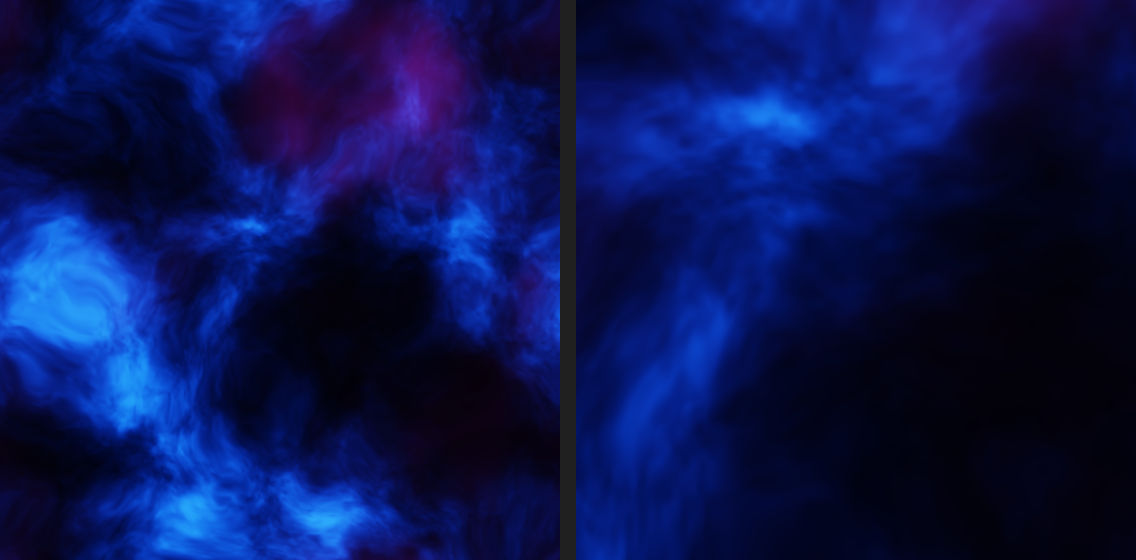
Left, the full canvas; right, a detail of the centre.
Give the GLSL for this texture, as a Shadertoy shader.

```glsl
// Tiling nebula: glowing blue gas clouds and faint purple haze over dark space.

const float TAU = 6.28319;

vec2 hash2(vec2 p) {
    vec3 q = fract(p.xyx * vec3(0.1031, 0.1030, 0.0973));
    q += dot(q, q.yzx + 33.33);
    return fract((q.xx + q.yz) * q.zy);
}

// Soft cellular noise: random values blended around jittered cell points.
// Wraps after `cells` cells; two independent channels in -1..1.
vec2 cellNoise(vec2 uv, float cells) {
    vec2 p = uv * cells;
    vec2 home = floor(p);
    vec2 sum = vec2(0.0);
    float total = 0.0;
    for (int y = -1; y <= 1; y++) {
        for (int x = -1; x <= 1; x++) {
            vec2 cell = home + vec2(x, y);
            vec2 id = mod(cell, cells) + cells * 7.0;
            vec2 toPoint = cell + 0.3 + 0.4 * hash2(id) - p;
            float weight = max(0.0, 1.69 - dot(toPoint, toPoint));
            weight *= weight;
            weight *= weight;
            sum += weight * (2.0 * hash2(id + 51.7) - 1.0);
            total += weight;
        }
    }
    return sum / total;
}

vec2 cloudNoise(vec2 uv, int octaves, float gain) {
    vec2 sum = vec2(0.0);
    float amplitude = 1.0;
    float cells = 4.0;
    for (int i = 0; i < octaves; i++) {
        sum += amplitude * cellNoise(uv, cells);
        amplitude *= gain;
        cells *= 2.0;
    }
    return sum;
}

// Cosine wave with a whole number of periods across the canvas.
float wave(float phase) {
    return cos(TAU * phase);
}

void mainImage(out vec4 fragColor, in vec2 fragCoord) {
    vec2 uv = fragCoord / iResolution.xy;

    // Swirl the domain
    vec2 p = uv + 0.06 * cloudNoise(uv + vec2(0.41, 0.17), 4, 0.45);
    vec2 detail = cloudNoise(p, 6, 0.62);
    float hazeDetail = cloudNoise(p + vec2(0.37, 0.63), 4, 0.5).x;

    // Broad cloud masses, billows and thin creased filaments
    float gas = 0.75 * wave(p.x - p.y + 0.03)
              + 0.60 * wave(p.x + p.y - 0.55)
              + 0.28 * wave(p.x - 0.25)
              + 1.75 * detail.x
              + 0.70 * (0.33 - abs(detail.y));
    float haze = 0.75 * wave(p.x - 0.72)
               + 0.50 * wave(p.y - 0.78)
               + 1.50 * hazeDetail;

    // Exponential densities, with the brightest cores levelled off
    float blueDepth = 0.45 * exp(gas);
    blueDepth /= sqrt(1.0 + blueDepth * blueDepth / 18.0);
    float purpleDepth = 0.024 * exp(1.25 * haze);
    purpleDepth /= sqrt(1.0 + purpleDepth * purpleDepth / 0.2);

    // Dense gas shifts from deep blue towards cyan
    vec3 blueLight = blueDepth * vec3(0.01 + 0.009 * blueDepth,
                                      0.14 + 0.040 * blueDepth, 1.0);
    vec3 purpleLight = purpleDepth * vec3(1.0, 0.08, 1.0);

    fragColor = vec4(1.0 - exp(-blueLight - purpleLight), 1.0);
}
```
